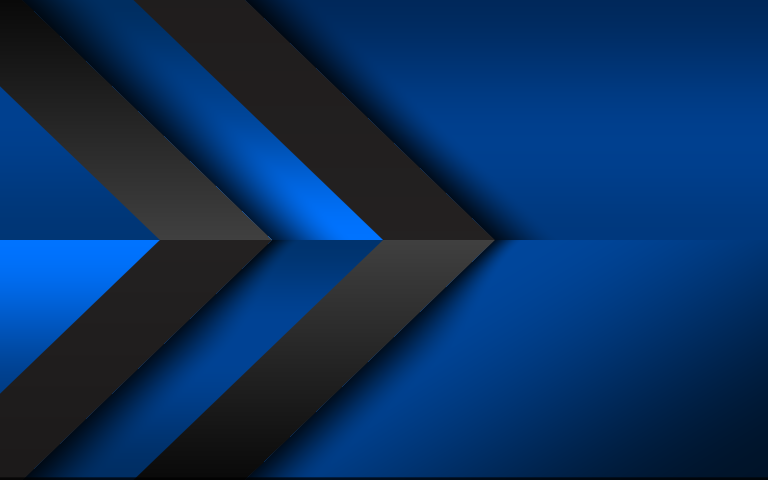
This background is drawn by a WebGL 2 fragment shader. Its source:

```glsl
#version 300 es
precision highp float;
// Two dark chevrons pointing right over blue panels, split by a level seam.
// Each half is shaded by its own gradients; the chevrons are bands of a
// folded diagonal coordinate and cast soft shadows to their right.

uniform vec2 u_resolution;
out vec4 fragColor;

// Soft coverage of the band between two folded positions.
float band(float k, float start, float end, float soft) {
    return smoothstep(start - soft, start + soft, k)
         - smoothstep(end - soft, end + soft, k);
}

// Light left over at a distance to the right of a chevron edge.
float shadow(float dist, float width) {
    float lit = smoothstep(-0.35, 1.0, dist / width);
    return dist < 0.0 ? 1.0 : mix(0.04, 1.0, lit);
}

// Panels and chevrons above the seam; t runs from the seam to the top.
vec3 upperHalf(float k, float t, float soft) {
    vec3 royal = vec3(0.0, 0.25, 0.56);
    vec3 leftPanel = mix(vec3(0.0, 0.21, 0.46), royal, smoothstep(0.0, 0.5, t));
    vec3 gap = mix(vec3(0.0, 0.45, 1.0), vec3(0.0, 0.25, 0.55), smoothstep(0.0, 0.65, t));
    gap = mix(gap, vec3(0.0, 0.18, 0.38), smoothstep(0.55, 1.0, t));
    vec3 field = mix(vec3(0.0, 0.22, 0.49), royal, smoothstep(0.0, 0.4, t));
    field = mix(field, vec3(0.0, 0.155, 0.35), smoothstep(0.4, 1.05, t));

    vec3 color = mix(leftPanel, gap * shadow(k - 0.567, 0.17), step(0.45, k));
    color = mix(color, field * shadow(k - 1.031, 0.14), step(0.9, k));
    color = mix(color, vec3(mix(0.25, 0.035, t)), band(k, 0.333, 0.567, soft));
    return mix(color, vec3(0.138, 0.128, 0.128) - 0.015 * t, band(k, 0.798, 1.031, soft));
}

// Panels and chevrons below the seam; t runs from the seam to the bottom.
vec3 lowerHalf(vec2 p, float k, float t, float soft) {
    vec3 leftPanel = mix(vec3(0.0, 0.45, 1.0), vec3(0.0, 0.23, 0.51), smoothstep(0.0, 0.7, t));
    vec3 gap = mix(vec3(0.0, 0.2, 0.43), vec3(0.0, 0.26, 0.58), smoothstep(0.0, 0.35, t));
    gap = mix(gap, vec3(0.0, 0.18, 0.39), smoothstep(0.5, 1.0, t));
    float slant = dot(p - vec2(1.1, 0.5), vec2(0.6, -1.0));
    vec3 field = mix(vec3(0.0, 0.275, 0.61), vec3(0.0, 0.075, 0.16), smoothstep(0.0, 0.8, slant));

    // The shadow widens away from the tip.
    float width = mix(0.06, 0.15, smoothstep(0.0, 0.5, t));
    vec3 color = mix(leftPanel, gap * shadow(k - 0.567, width), step(0.45, k));
    color = mix(color, field * shadow(k - 1.031, width), step(0.9, k));
    color = mix(color, vec3(0.138, 0.13, 0.13) - 0.03 * t, band(k, 0.333, 0.567, soft));
    return mix(color, vec3(mix(0.25, 0.035, t)), band(k, 0.798, 1.031, soft));
}

void main() {
    vec2 p = gl_FragCoord.xy / u_resolution.y;
    float pixel = 1.0 / u_resolution.y;
    float rise = abs(p.y - 0.5);
    float k = p.x + 1.04 * rise;
    float t = 2.0 * rise;

    float above = smoothstep(-0.5 * pixel, 0.5 * pixel, p.y - 0.5);
    vec3 color = mix(lowerHalf(p, k, t, pixel), upperHalf(k, t, pixel), above);

    // Thin dark rim along the bottom.
    color *= mix(0.25, 1.0, smoothstep(0.004, 0.004 + 1.5 * pixel, p.y));
    fragColor = vec4(color, 1.0);
}
```
